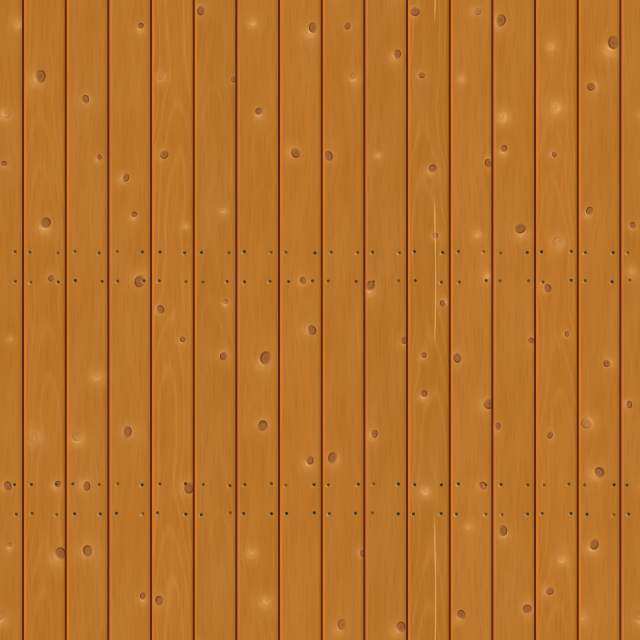
Write a three.js fragment shader that draws this texture.

```glsl
// Varnished pine cladding: fifteen upright boards with thin grooves, knots and nails.
// Each board gets its own seed; grain is layered sines bent around hashed knots,
// and faint pores come from stretched cellular noise. One unit is a board width.
varying vec2 vUv;

const float TAU = 6.28319;
const float BOARDS = 15.0;
const float GROOVE_OFFSET = 0.036;
const float KNOT_CELLS = 10.0;
const float CELL_HEIGHT = BOARDS / KNOT_CELLS;

const vec3 HONEY = vec3(0.715, 0.445, 0.15);
const vec3 PALE_HONEY = vec3(0.735, 0.472, 0.19);
const vec3 GRAIN = vec3(0.62, 0.35, 0.11);
const vec3 HALO = vec3(0.92, 0.68, 0.40);
const vec3 HEART = vec3(0.61, 0.37, 0.20);
const vec3 RIM = vec3(0.44, 0.22, 0.08);
const vec3 GROOVE = vec3(0.35, 0.11, 0.01);
const vec3 BEVEL = vec3(0.87, 0.48, 0.17);
const vec3 NAIL = vec3(0.20, 0.18, 0.11);

float hash(vec2 p) {
  return fract(sin(dot(p, vec2(127.1, 311.7))) * 43758.5);
}

vec2 hash2(vec2 p) {
  return vec2(hash(p), hash(p + 37.3));
}

// Soft band of given half width around zero
float band(float d, float halfWidth, float blur) {
  return 1.0 - smoothstep(halfWidth, halfWidth + blur, abs(d));
}

// Distance to the nearest scattered point, repeating over rows
float cellular(vec2 p, float rows, float seed) {
  vec2 cell = floor(p);
  float nearest = 2.0;
  for (int j = -1; j <= 1; j++) {
    for (int i = -1; i <= 1; i++) {
      vec2 c = cell + vec2(float(i), float(j));
      vec2 key = vec2(c.x + seed * 19.0, mod(c.y, rows));
      nearest = min(nearest, length(c + hash2(key) - p));
    }
  }
  return nearest;
}

// Fine streaks along x that wander with the height angle a
float streaks(float x, float a, float seed) {
  float phase = seed * 40.0;
  float s = sin(x * 13.0 + phase + 1.5 * sin(a * 2.0 + phase));
  s += 0.7 * sin(x * 29.0 - phase + 2.0 * sin(a * 3.0 - phase));
  s += 0.6 * sin(x * 61.0 + phase * 2.0 + 2.0 * sin(a * 5.0 + phase));
  return s / 2.3;
}

// Arched growth rings running up the middle of a board
float arches(float x, float a, float seed) {
  float u = x - 0.5 + 0.12 * sin(a + seed * 30.0);
  float rings = sin(u * u * 60.0 + a * 6.0 + 2.5 * sin(a * 3.0 + seed * 50.0));
  return pow(0.5 + 0.5 * rings, 6.0);
}

// Offset of p from the knot in one cell of a board
vec2 knotOffset(vec2 p, float cell, vec2 key) {
  vec2 jitter = mix(vec2(0.12, 0.15), vec2(0.95, 0.85), hash2(key));
  return p - vec2(jitter.x, (cell + jitter.y) * CELL_HEIGHT);
}

// Adds one knot: lopsided glow, broken rim and ringed heart; weak ones are only a smudge
vec3 addKnot(vec3 color, vec2 d, float size, float seed, float strength) {
  float angle = atan(d.y, d.x);
  float r = length(d * vec2(1.0, 0.88)) / size;
  r *= 1.0 + 0.10 * sin(angle + seed * 20.0) + 0.06 * sin(angle * 2.0 + seed * 50.0);
  vec2 lean = vec2(mix(-0.9, 0.5, seed), mix(-1.3, 0.4, fract(seed * 7.0)));
  vec2 g = d / size - lean;
  float swirl = 0.75 + 0.25 * sin(r * 5.0 + angle * 2.0 + seed * 40.0);
  float glow = 0.65 * exp(-dot(g, g) * 0.7) * swirl + 0.22 * exp(-dot(g, g) * 0.16);
  color = mix(color, HALO, glow * mix(0.6, 1.0, fract(seed * 13.0)));
  float rings = 0.5 + 0.5 * sin(r * 8.0 + seed * 6.0);
  float heart = 1.0 - smoothstep(0.5, 1.1, r);
  color = mix(color, mix(HEART, RIM, rings * 0.3), heart * 0.85 * strength);
  float rim = band(r - 0.9, 0.03, 0.28) * (0.4 + 0.4 * sin(angle + seed * 30.0));
  return mix(color, RIM, max(rim, 0.0) * strength);
}

// Adds a pair of nails on each side of a batten at height centre
vec3 addNails(vec3 color, vec2 p, float centre, float id) {
  vec2 side = vec2(step(0.5, p.x), step(centre, p.y));
  vec2 key = vec2(id + side.x * 0.37, centre + side.y * 0.61);
  vec2 nail = vec2(mix(0.19, 0.82, side.x), centre + mix(-0.34, 0.34, side.y));
  vec2 d = p - nail - (hash2(key) - 0.5) * vec2(0.08, 0.05);
  color = mix(color, HALO, band(length(d + vec2(0.035, 0.025)), 0.015, 0.045) * 0.6 * hash(key + 2.0));
  return mix(color, NAIL, band(length(d), 0.018, 0.034) * mix(0.5, 1.0, hash(key + 5.0)));
}

void main() {
  float across = (vUv.x - GROOVE_OFFSET) * BOARDS;
  float id = mod(floor(across), BOARDS);
  vec2 p = vec2(fract(across), vUv.y * BOARDS);
  float a = vUv.y * TAU;
  float seed = hash(vec2(id, 3.0));
  float row = floor(p.y / CELL_HEIGHT);

  // Grain position, pushed aside by nearby knots
  float x = p.x;
  for (int k = -1; k <= 1; k++) {
    float cell = row + float(k);
    vec2 key = vec2(id, mod(cell, KNOT_CELLS) + 11.0);
    vec2 d = knotOffset(p, cell, key);
    x -= 0.7 * step(0.3, hash(key + 7.0)) * d.x * exp(-dot(d * d, vec2(12.0, 5.0)));
  }

  // Board tone, streaks, rings and pores
  float cloud = 0.5 + 0.25 * sin(a * 2.0 + seed * 30.0 + p.x * 3.0) + 0.25 * sin(a * 5.0 - p.x * 4.0 + seed * 70.0);
  vec3 color = mix(HONEY, PALE_HONEY, cloud * 0.6 + seed * 0.4);
  color *= 1.0 + 0.02 * streaks(x, a, seed) + 0.03 * (hash(vec2(id, 8.0)) - 0.5);
  float ringy = smoothstep(0.3, 0.9, hash(vec2(id, 21.0)));
  color = mix(color, HALO, arches(x, a, seed) * ringy * 0.13);
  float pore = cellular(vec2(x * 10.0, p.y), BOARDS, id);
  color = mix(color, GRAIN, (1.0 - smoothstep(0.03, 0.4, pore)) * 0.16);

  // Knots and smudges
  for (int k = -1; k <= 1; k++) {
    float cell = row + float(k);
    vec2 key = vec2(id, mod(cell, KNOT_CELLS) + 11.0);
    float kind = hash(key + 7.0);
    float size = mix(0.055, 0.125, hash(key + 13.0));
    float strength = smoothstep(0.4, 0.6, kind);
    if (kind > 0.3) color = addKnot(color, knotOffset(p, cell, key), size, hash(key + 17.0), strength);
  }

  // Broken resin line on one board
  float resin = band(p.x - 0.66 - 0.012 * sin(a * 4.0), 0.004, 0.025) * smoothstep(0.0, 0.5, sin(a * 2.0 + 0.6));
  color = mix(color, HALO, resin * band(id - 9.0, 0.3, 0.1) * 0.7);

  // Nail rows on two battens
  for (int i = 0; i < 2; i++) {
    color = addNails(color, p, mix(3.3, 8.75, float(i)), id);
  }

  // Groove, its soft shadow and the lit bevel beside it
  float s = fract(across + 0.5) - 0.5;
  color *= 1.0 - 0.08 * band(s + 0.03, 0.01, 0.07);
  color = mix(color, BEVEL, band(s - 0.05, 0.008, 0.032) * (0.7 + 0.2 * sin(a * 3.0 + id)));
  color = mix(color, GROOVE, band(s, 0.008, 0.03) * 0.92);
  gl_FragColor = vec4(color, 1.0);
}
```
